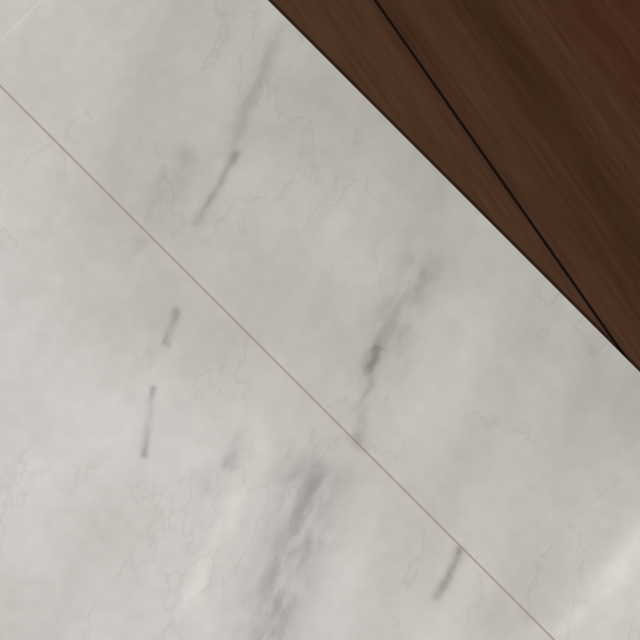
This texture is drawn by a WebGL 2 fragment shader. Its source:

```glsl
#version 300 es
precision highp float;
// Pale marble tiles meeting a dark wooden floor along a diagonal edge.
// Stone: gradients, layered value noise, ridged cracks and soft capsule veins.
// Wood: noise stretched along the planks, split by one dark seam.

uniform vec2 u_resolution;
out vec4 outColor;

const vec3 STONE_SHADE = vec3(0.690, 0.676, 0.650);
const vec3 STONE_WARM  = vec3(0.744, 0.721, 0.698);
const vec3 STONE_LIGHT = vec3(0.785, 0.772, 0.752);
const vec3 VEIN_TINT   = vec3(1.0, 1.0, 0.97);
const vec3 GROUT       = vec3(0.57, 0.53, 0.50);
const vec3 WOOD_DARK   = vec3(0.235, 0.155, 0.102);
const vec3 WOOD_LIGHT  = vec3(0.305, 0.210, 0.155);
const vec3 WOOD_RED    = vec3(0.270, 0.155, 0.112);
const vec3 SEAM        = vec3(0.075, 0.050, 0.045);

const float WOOD_EDGE   = 1.419;  // x + y along the wood border
const float GROUT_LINE  = 0.866;  // x + y along the long joint
const float CORNER_LINE = 0.935;  // y - x along the upper left joint
const vec2  SEAM_START  = vec2(0.586, 1.0);
const vec2  GRAIN_DIR   = vec2(0.574, -0.819);
const vec2  VEIN_DIR    = vec2(0.423, 0.906);

// Veins: end points, then half width and darkness (negative is a glow)
const int VEIN_COUNT = 12;
const vec4 VEIN_ENDS[VEIN_COUNT] = vec4[](
    vec4(0.665, 0.580, 0.585, 0.430), vec4(0.588, 0.450, 0.560, 0.310),
    vec4(0.490, 0.240, 0.415, 0.010), vec4(0.718, 0.140, 0.682, 0.070),
    vec4(0.378, 0.300, 0.325, 0.240), vec4(0.275, 0.515, 0.260, 0.465),
    vec4(0.241, 0.390, 0.223, 0.290), vec4(0.365, 0.760, 0.308, 0.650),
    vec4(0.436, 0.960, 0.355, 0.755), vec4(0.290, 0.750, 0.220, 0.630),
    vec4(0.400, 0.300, 0.310, 0.080), vec4(0.870, 0.020, 1.010, 0.150));
const vec2 VEIN_SHAPE[VEIN_COUNT] = vec2[](
    vec2(0.030, 0.090), vec2(0.013, 0.090), vec2(0.042, 0.120), vec2(0.008, 0.200),
    vec2(0.020, 0.085), vec2(0.006, 0.170), vec2(0.006, 0.130), vec2(0.007, 0.120),
    vec2(0.013, 0.055), vec2(0.024, 0.045), vec2(0.030, -0.035), vec2(0.025, -0.045));

float hash(vec2 p) {
    vec3 q = fract(p.xyx * 0.1031);
    q += dot(q, q.yzx + 33.33);
    return fract((q.x + q.y) * q.z);
}

float noise(vec2 p) {
    vec2 i = floor(p), f = fract(p);
    f = f * f * (3.0 - 2.0 * f);
    return mix(mix(hash(i), hash(i + vec2(1, 0)), f.x),
               mix(hash(i + vec2(0, 1)), hash(i + vec2(1, 1)), f.x), f.y);
}

float fbm(vec2 p) {
    float sum = 0.0, amp = 0.5;
    for (int i = 0; i < 5; i++) {
        sum += amp * noise(p);
        p = mat2(1.6, 1.2, -1.2, 1.6) * p + 7.3;
        amp *= 0.5;
    }
    return sum / 0.97;
}

float segmentDistance(vec2 p, vec2 a, vec2 b) {
    vec2 ab = b - a;
    return length(p - a - ab * clamp(dot(p - a, ab) / dot(ab, ab), 0.0, 1.0));
}

float lineMask(float d, float halfWidth, float px) {
    return 1.0 - smoothstep(halfWidth - px * 0.5, halfWidth + px, abs(d));
}

vec3 stone(vec2 p, float px) {
    float diag = p.x + p.y;
    vec2 along = vec2(dot(p, VEIN_DIR), dot(p, vec2(VEIN_DIR.y, -VEIN_DIR.x)));
    // Broad shading: bright lower left tile, grey towards the wood
    vec3 col = mix(STONE_LIGHT, STONE_WARM, smoothstep(0.45, 1.0, diag));
    col = mix(col, STONE_SHADE, 0.75 * smoothstep(1.12, 1.42, diag));
    col += 0.035 * smoothstep(0.45, 0.0, length(p - vec2(1.0, 0.0)));
    col += 0.03 * smoothstep(0.3, 0.0, length(p - vec2(0.0, 1.0)));
    // Clouds, directional streaks and fine grit
    col += (fbm(p * 6.0) - 0.5) * vec3(0.060, 0.062, 0.064);
    col += 0.065 * (fbm(along * vec2(3.0, 13.0) + 4.0) - 0.5);
    col += 0.035 * (fbm(p * 55.0) - 0.5);
    // Thin cracks where a warped noise crosses its middle value
    float ridge = abs(fbm(along * vec2(7.0, 12.0) + 19.0) - 0.5);
    col -= 0.022 * smoothstep(0.02, 0.0, ridge) * smoothstep(0.45, 0.7, noise(p * 9.0));
    // Veins with ragged sides
    vec2 warp = vec2(fbm(p * 18.0), fbm(p * 18.0 + 31.0)) - 0.5;
    float ragged = smoothstep(0.22, 0.75, fbm(along * vec2(22.0, 50.0)));
    for (int i = 0; i < VEIN_COUNT; i++) {
        vec2 shape = VEIN_SHAPE[i];
        vec2 q = p + warp * min(0.03, shape.x * 1.6);
        float d = segmentDistance(q, VEIN_ENDS[i].xy, VEIN_ENDS[i].zw) / shape.x;
        col -= VEIN_TINT * shape.y * exp(-d * d) * (0.3 + 0.9 * ragged);
    }
    // Joints
    col = mix(col, GROUT, 0.75 * lineMask(diag - GROUT_LINE, 0.0014, px));
    col += 0.025 * lineMask(p.y - p.x - CORNER_LINE, 0.002, px);
    return col;
}

vec3 wood(vec2 p, float px) {
    vec2 q = p - SEAM_START;
    float u = dot(q, GRAIN_DIR);
    float v = dot(q, vec2(-GRAIN_DIR.y, GRAIN_DIR.x));
    float bands = fbm(vec2(u * 1.2, v * 16.0) + 3.0);
    float fibres = fbm(vec2(u * 14.0, v * 170.0));
    vec3 col = mix(WOOD_DARK, WOOD_LIGHT, smoothstep(0.2, 0.8, bands) * 0.7);
    col = mix(col, WOOD_LIGHT, 0.4 * smoothstep(0.01, -0.01, v));
    col = mix(col, WOOD_RED, 0.7 * smoothstep(0.12, 0.32, v));
    col += 0.05 * (fibres - 0.5);
    return mix(col, SEAM, 0.9 * lineMask(v, 0.0018, px));
}

void main() {
    vec2 p = gl_FragCoord.xy / u_resolution;
    float px = 1.0 / min(u_resolution.x, u_resolution.y);
    float edge = (p.x + p.y - WOOD_EDGE) * 0.7071;
    vec3 col = mix(stone(p, px), wood(p, px), smoothstep(-px, px, edge));
    // Narrow contact shadow on the wood side
    col *= 1.0 - 0.4 * lineMask(edge - 0.002, 0.002, px);
    outColor = vec4(col, 1.0);
}
```
